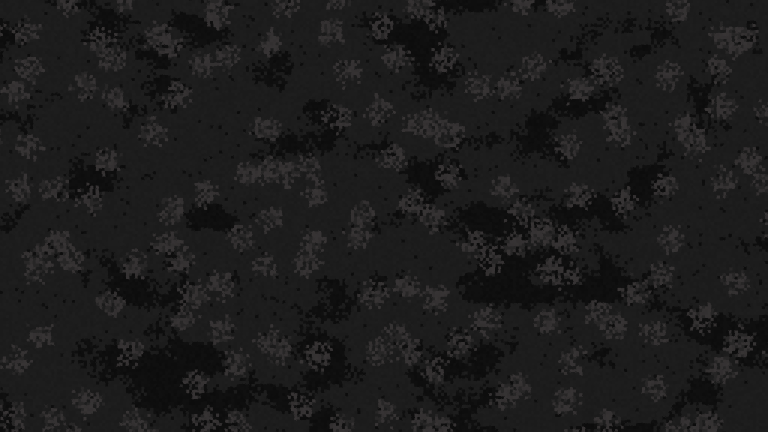
Write a Shadertoy shader that draws this texture.

```glsl
// Dark grainy ground with black smudges and scattered speckled grey puffs.

// Two random values per lattice point, without sine
vec2 hash2(vec2 p) {
    vec3 q = fract(p.xyx * vec3(0.1031, 0.1030, 0.0973));
    q += dot(q, q.yzx + 33.33);
    return fract((q.xx + q.yz) * q.zy);
}

float valueNoise(vec2 p) {
    vec2 cell = floor(p), f = fract(p);
    f = f * f * (3.0 - 2.0 * f);
    float low = mix(hash2(cell).x, hash2(cell + vec2(1, 0)).x, f.x);
    float high = mix(hash2(cell + vec2(0, 1)).x, hash2(cell + 1.0).x, f.x);
    return mix(low, high, f.y);
}

// Chance that a grain is black: ragged, slightly flattened smudges
float smudgeChance(vec2 p) {
    vec2 q = p * vec2(8.0, 12.0) + 40.0;
    float n = 0.55 * valueNoise(q)
            + 0.29 * valueNoise(q * 2.1 + 17.0)
            + 0.16 * valueNoise(q * 4.3 + 51.0);
    return 0.02 + 0.98 * smoothstep(0.54, 0.73, n);
}

// Chance that a grain is light: round puffs, one per jittered tile
float puffChance(vec2 p) {
    vec2 tile = floor(p * 10.0);
    float empty = 1.0;
    for (int y = -1; y <= 1; y++)
    for (int x = -1; x <= 1; x++) {
        vec2 id = tile + vec2(x, y);
        vec2 centre = (id + hash2(id + 211.0)) / 10.0;
        float present = step(hash2(id + 307.0).x, 0.88);
        float d = length(p - centre) / 0.042;
        empty *= 1.0 - 0.72 * present * (1.0 - smoothstep(0.35, 1.0, d));
    }
    return min(1.0 - empty, 0.75);
}

vec3 grainColour(vec2 id) {
    vec2 p = (id + 0.5) / 144.0;
    vec2 pick = hash2(id + 503.0);
    vec2 tone = hash2(id + 809.0);
    vec3 colour = vec3(0.103 + 0.014 * tone.x);
    if (pick.x < smudgeChance(p)) colour = vec3(0.047 + 0.018 * tone.x);
    if (pick.y < puffChance(p)) {
        vec3 light = vec3(0.205, 0.194, 0.196) * (0.95 + 0.1 * tone.x);
        colour = tone.y < 0.33 ? vec3(0.152, 0.148, 0.149) : light;
    }
    return colour;
}

void mainImage(out vec4 fragColor, in vec2 fragCoord) {
    // Blocky grains: the two nearest jittered points by square distance
    vec2 g = fragCoord / iResolution.y * 144.0;
    vec2 base = floor(g), nearId = base, nextId = base;
    float nearDist = 9.0, nextDist = 9.0;
    for (int y = -1; y <= 1; y++)
    for (int x = -1; x <= 1; x++) {
        vec2 id = base + vec2(x, y);
        vec2 off = abs(g - id - 0.5 - 0.45 * (hash2(id) - 0.5));
        float d = max(off.x, off.y);
        if (d < nearDist) {
            nextDist = nearDist; nextId = nearId;
            nearDist = d; nearId = id;
        } else if (d < nextDist) {
            nextDist = d; nextId = id;
        }
    }

    // Soften the border between neighbouring grains over about a pixel
    float edge = smoothstep(0.0, 144.0 / iResolution.y, nextDist - nearDist);
    vec3 colour = mix(grainColour(nextId), grainColour(nearId), 0.5 + 0.5 * edge);
    fragColor = vec4(colour, 1.0);
}
```
